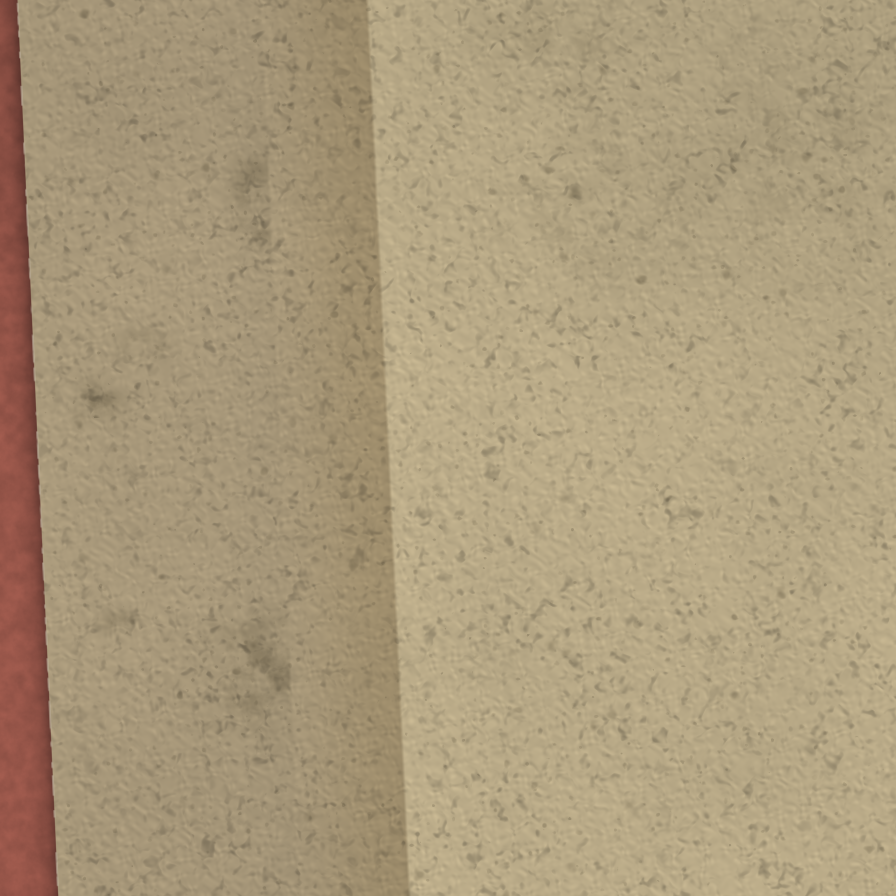
Write a WebGL 2 fragment shader that draws this texture.

```glsl
#version 300 es
precision highp float;
// Folded sheet of aged, speckled paper lying over a red cover.
// Slanted lines split the canvas into cover, shaded strip and bright sheet;
// embossed value noise, stain masks and hashed speckles give the surface.

uniform vec2 u_resolution;
out vec4 fragColor;

const vec3 COVER = vec3(0.610, 0.345, 0.295);
const vec3 STRIP = vec3(0.668, 0.605, 0.485);
const vec3 FOLD_SHADE = vec3(0.625, 0.557, 0.425);
const vec3 SHEET = vec3(0.728, 0.668, 0.532);
const vec3 STAIN = vec3(0.37, 0.33, 0.245);
const vec3 FIBRE = vec3(0.74, 0.69, 0.61);

// Each line: x at the bottom, x at the top
const vec2 PAPER_EDGE = vec2(0.0650, 0.0195);
const vec2 SEAM = vec2(0.3340, 0.2910);
const vec2 FOLD = vec2(0.4570, 0.4100);

const float GRAIN_SCALE = 205.0;
const float GRAIN_RELIEF = 0.085;
const float PIT_DEPTH = 0.16;
const float MOTTLE = 0.07;

float hash(vec2 p) {
    return fract(sin(dot(p, vec2(127.1, 311.7))) * 43758.5453);
}

float noise(vec2 p) {
    vec2 i = floor(p), f = fract(p);
    f = f * f * (3.0 - 2.0 * f);
    return mix(mix(hash(i), hash(i + vec2(1, 0)), f.x),
               mix(hash(i + vec2(0, 1)), hash(i + vec2(1, 1)), f.x), f.y);
}

float fbm(vec2 p) {
    float sum = 0.0, amp = 0.5;
    for (int i = 0; i < 5; i++) {
        sum += amp * noise(p);
        p = mat2(1.6, 1.2, -1.2, 1.6) * p + 7.3;
        amp *= 0.5;
    }
    return sum;
}

// Signed horizontal distance from a slanted line, positive on the right
float beyond(vec2 uv, vec2 line) {
    return uv.x - mix(line.x, line.y, uv.y);
}

// Soft elliptical patch
float patchAt(vec2 uv, vec2 centre, vec2 radius) {
    vec2 d = (uv - centre) / radius;
    return exp(-dot(d, d));
}

// Scattered soft marks, one candidate per cell
float speckles(vec2 uv, float cells, float chance) {
    vec2 p = uv * cells, base = floor(p);
    float marks = 0.0;
    for (int y = -1; y <= 1; y++)
    for (int x = -1; x <= 1; x++) {
        vec2 cell = base + vec2(x, y);
        vec2 centre = cell + vec2(hash(cell + 3.1), hash(cell + 8.7));
        float radius = mix(0.14, 0.36, hash(cell + 15.3));
        float wobble = 0.25 * (noise(p * 4.0) - 0.5);
        float mark = 1.0 - smoothstep(0.1 * radius, radius, length(p - centre) + wobble);
        float strength = step(hash(cell + 21.9), chance) * mix(0.3, 1.0, hash(cell + 33.3));
        marks = max(marks, mark * strength);
    }
    return marks;
}

void main() {
    vec2 uv = gl_FragCoord.xy / u_resolution;
    float aa = 0.8 / u_resolution.x;
    float edge = beyond(uv, PAPER_EDGE);
    float seam = beyond(uv, SEAM);
    float fold = beyond(uv, FOLD);
    float onPaper = smoothstep(-aa, aa, edge);
    float onSheet = smoothstep(-0.0015 - aa, 0.0015 + aa, fold);
    float leftOfSeam = 1.0 - smoothstep(-0.002, 0.003, seam);

    // Base tones: strip darkens toward the fold, sheet dims toward the top right
    vec3 strip = mix(STRIP, FOLD_SHADE, smoothstep(-0.15, 0.0, fold));
    strip *= 1.0 - 0.03 * smoothstep(0.6, 1.0, uv.y) - 0.03 * smoothstep(0.3, 0.0, uv.y);
    strip *= 1.0 - 0.02 * leftOfSeam * smoothstep(-0.08, 0.0, seam);
    vec3 sheet = SHEET * (1.0 - 0.05 * smoothstep(0.8, 1.5, uv.x * 0.6 + uv.y));
    sheet *= 1.0 + 0.02 * exp(-max(fold, 0.0) * 18.0);
    vec3 paper = mix(strip, sheet, onSheet);

    // Stain clusters; those on the strip end at the seam
    float stripStain = 0.8 * patchAt(uv, vec2(0.285, 0.77), vec2(0.025, 0.08))
                     + 0.9 * patchAt(uv, vec2(0.285, 0.25), vec2(0.065, 0.055));
    stripStain *= leftOfSeam;
    stripStain += 1.0 * patchAt(uv, vec2(0.108, 0.55), vec2(0.026, 0.023))
                + 0.7 * patchAt(uv, vec2(0.160, 0.615), vec2(0.025, 0.016))
                + 0.8 * patchAt(uv, vec2(0.133, 0.305), vec2(0.020, 0.012));
    float sheetStain = 0.38 * patchAt(uv, vec2(0.62, 0.96), vec2(0.08, 0.06))
                     + 0.25 * patchAt(uv, vec2(0.64, 0.77), vec2(0.10, 0.09))
                     + 0.25 * patchAt(uv, vec2(0.90, 0.82), vec2(0.14, 0.14));
    float stains = mix(stripStain, sheetStain, onSheet);
    float cloud = fbm(uv * 7.0);
    float blotch = smoothstep(0.38, 0.72, fbm(uv * 38.0 + 4.0));
    paper *= 1.0 + MOTTLE * (0.48 - cloud);
    paper = mix(paper, STAIN, clamp(stains * (0.08 + 0.42 * blotch), 0.0, 0.5));

    // Large and small speckles, denser inside the stains
    float marks = 0.42 * speckles(uv, 42.0, 0.03 + 0.22 * stains);
    marks = max(marks, 0.30 * speckles(uv + 0.37, 85.0, 0.09 + 0.30 * stains + 0.12 * cloud));
    paper = mix(paper, STAIN, marks);

    // Embossed grain lit from the upper left, on a turned grid
    vec2 g = mat2(0.82, 0.57, -0.57, 0.82) * uv * GRAIN_SCALE;
    g += 1.2 * vec2(noise(g * 0.4), noise(g * 0.4 + 17.0));
    float relief = noise(g) - noise(g + vec2(-0.05, 0.85));

    // Clustered dark pits between the fibres
    float cluster = smoothstep(0.30, 0.70, fbm(uv * 16.0 + 11.0));
    float pitNoise = 0.65 * noise(g * 0.62 + 31.0) + 0.35 * noise(g * 1.1 + 53.0);
    float pits = smoothstep(0.55, 0.90, pitNoise) * mix(0.5, 1.2, cluster);
    paper *= 1.0 + GRAIN_RELIEF * relief - PIT_DEPTH * pits;
    paper *= 1.0 - 0.03 * exp(-abs(fold) * 250.0) * (1.0 - onSheet);

    // Cover with the paper's contact shadow
    vec3 cover = COVER * (0.88 + 0.22 * fbm(uv * 90.0));
    cover *= 1.0 - 0.34 * exp(min(edge, 0.0) * 90.0);
    cover *= 1.0 - 0.06 * smoothstep(0.4, 0.9, uv.y);

    // Broken pale fibres along the cut edge
    float dash = smoothstep(0.40, 0.70, noise(vec2(uv.y * 130.0, 2.0)));
    float fibre = dash * (1.0 - smoothstep(0.0004, 0.0019, abs(edge)));
    vec3 colour = mix(mix(cover, paper, onPaper), FIBRE, 0.6 * fibre);
    fragColor = vec4(colour, 1.0);
}
```
